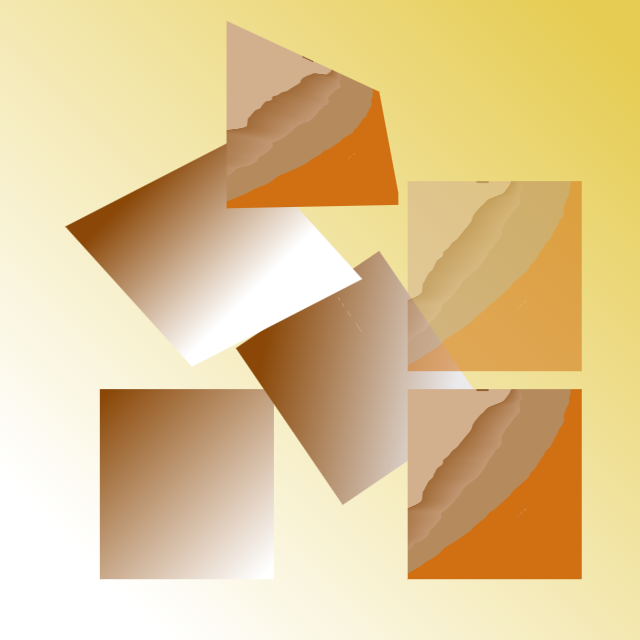
A Shadertoy shader for this background:

```glsl
#define GOLD vec3(0.90, 0.80, 0.32)
#define BROWN vec3(0.54, 0.28, 0.03)
#define SILVER vec3(0.92, 0.92, 0.93)
#define SAND vec3(0.825, 0.69, 0.555)
#define CLAY vec3(0.71, 0.54, 0.365)
#define ORANGE vec3(0.815, 0.44, 0.07)
#define GHOST_ALPHA 0.53
#define ROUGHNESS 0.028
#define PERSPECTIVE vec2(1.65, 0.83)

float hash(float n) { return fract(sin(n * 127.1) * 43758.5453); }

float noise(float x) {
    float i = floor(x), f = fract(x);
    return mix(hash(i), hash(i + 1.0), f * f * (3.0 - 2.0 * f));
}

// Ragged offset of a torn edge, centred on zero
float torn(float v, float seed) {
    return ROUGHNESS * (noise(v * 17.0 + seed) + 0.5 * noise(v * 43.0 + seed) - 0.75);
}

// Smooth coverage of the unit square
float cover(vec2 q) {
    vec2 e = min(q, 1.0 - q) / max(fwidth(q), vec2(1e-5));
    return clamp(min(e.x, e.y) + 0.5, 0.0, 1.0);
}

// Coordinates inside a parallelogram spanned by two sides
vec2 local(vec2 p, vec2 corner, vec2 sideA, vec2 sideB) {
    return inverse(mat2(sideA, sideB)) * (p - corner);
}

float ramp(float x, float a, float b) { return clamp((x - a) / (b - a), 0.0, 1.0); }

// Dashed hairline between two points
float scratch(vec2 p, vec2 a, vec2 b, float width) {
    vec2 d = b - a;
    float t = clamp(dot(p - a, d) / dot(d, d), 0.0, 1.0);
    float dash = smoothstep(0.25, 0.4, noise(t * 14.0));
    return dash * (1.0 - smoothstep(0.0, width, length(p - a - d * t)));
}

// Layered strata: sand, shaded band, clay and orange ground
vec3 strata(vec2 uv) {
    float w = max(fwidth(uv.x), 1e-4);
    vec2 q = clamp(uv, 0.0, 1.0);
    float v = q.y;
    float sandEdge = 0.55 * (1.0 - v / 0.63) + 0.06 * smoothstep(0.10, 0.06, v);
    sandEdge = max(sandEdge, 0.08 * smoothstep(0.64, 0.58, v)) + torn(v, 3.0);
    sandEdge -= 0.1 * smoothstep(0.62, 0.65, v);
    float bandEdge = 0.67 * (1.0 - pow(v / 0.86, 1.4)) + 1.5 * torn(v, 21.0);
    float clayEdge = 0.93 * (1.0 - pow(v / 0.97, 1.8)) + 0.6 * torn(v, 47.0);

    float shade = ramp(q.x, sandEdge, bandEdge + 0.02);
    vec3 band = mix(vec3(0.63, 0.42, 0.22), vec3(0.77, 0.61, 0.47), shade);
    vec3 c = mix(ORANGE, CLAY, smoothstep(w, -w, q.x - clayEdge));
    c = mix(c, band, smoothstep(w, -w, q.x - bandEdge));
    c = mix(c, SAND, smoothstep(w, -w, q.x - sandEdge));

    // Dark chip on the top rim and a light nick in the ground
    float chip = smoothstep(0.04, 0.03, abs(q.x - 0.43)) * smoothstep(0.014, 0.006, v);
    c = mix(c, vec3(0.55, 0.36, 0.18), chip);
    float nick = scratch(q, vec2(0.62, 0.68), vec2(0.68, 0.63), 0.005);
    return mix(c, SAND, 0.5 * nick);
}

void mainImage(out vec4 fragColor, in vec2 fragCoord) {
    vec2 p = fragCoord / iResolution.xy;
    p.y = 1.0 - p.y; // measured downward from the top

    // Diagonal backdrop
    float diagonal = 0.5 * (p.x + 1.0 - p.y);
    vec3 col = mix(vec3(1.0), GOLD, ramp(diagonal, 0.13, 0.95));

    // Upright shaded panel
    vec2 panelSize = vec2(0.272, 0.297);
    vec2 q = (p - vec2(0.156, 0.608)) / panelSize;
    vec3 tint = mix(BROWN, vec3(1.0), ramp(p.x + p.y, 0.78, 1.31));
    col = mix(col, tint, cover(q));

    // Tilted silver panel with a hairline
    q = local(p, vec2(0.3685, 0.544), vec2(0.224, -0.152), vec2(0.167, 0.245));
    tint = mix(BROWN, SILVER, ramp(p.x + 0.2 * p.y, 0.521, 0.835));
    float hairline = scratch(p, vec2(0.524, 0.459), vec2(0.565, 0.518), 0.0015);
    tint = mix(tint, SAND, 0.6 * hairline);
    col = mix(col, tint, cover(q));

    // Tilted white panel
    q = local(p, vec2(0.102, 0.354), vec2(0.266, -0.137), vec2(0.198, 0.219));
    tint = mix(BROWN, vec3(1.0), ramp(p.x + p.y, 0.51, 0.85));
    col = mix(col, tint, cover(q));

    // Strata panel seen in perspective
    float across = p.x - 0.354;
    float top = 0.0325 + 0.4645 * across;
    float bottom = 0.3255 - 0.02 * across;
    float right = min(0.5925 + 0.1885 * (p.y - 0.143), 0.6224);
    q = vec2(across / (right - 0.354), (p.y - top) / max(bottom - top, 0.05));
    vec2 s = clamp(q, 0.0, 1.0);
    col = mix(col, strata(s / (s + PERSPECTIVE * (1.0 - s))), cover(q));

    // Translucent strata panel above the solid one
    q = (p - vec2(0.637, 0.283)) / panelSize;
    col = mix(col, strata(q), GHOST_ALPHA * cover(q));
    q = (p - vec2(0.637, 0.608)) / panelSize;
    col = mix(col, strata(q), cover(q));

    fragColor = vec4(col, 1.0);
}
```
